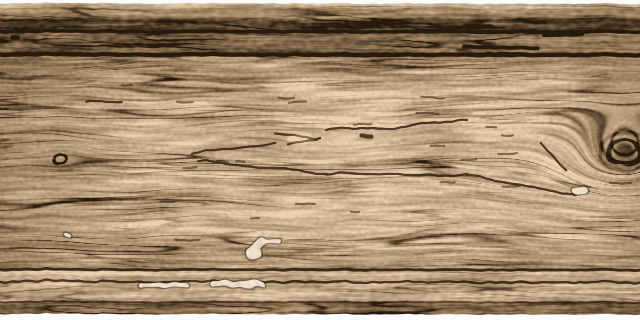
Write a Shadertoy shader that draws this texture.

```glsl
// Weathered wooden panel with knots, split grain and moulded rails above and below.

vec2 hash2(vec2 cell) {
    cell = vec2(dot(cell, vec2(127.1, 311.7)), dot(cell, vec2(269.5, 183.3)));
    return fract(sin(cell) * 43758.5) * 2. - 1.;
}

float noise(vec2 p) {
    vec2 i = floor(p), f = fract(p), u = f * f * (3. - 2. * f), e = vec2(1, 0);
    float low = mix(dot(hash2(i), f), dot(hash2(i + e), f - e), u.x);
    float high = mix(dot(hash2(i + e.yx), f - e.yx), dot(hash2(i + 1.), f - 1.), u.x);
    return mix(low, high, u.y);
}

float grain(vec2 p) {
    float sum = 0., amp = .6;
    for (int i = 0; i < 3; i++) {
        sum += amp * noise(p);
        p = p * vec2(1.8, 2.1) + 17.3;
        amp *= .8;
    }
    return sum;
}

// Thin splits follow the zero crossings of stretched noise
float splits(vec2 p, float width) {
    float line = 1. - smoothstep(0., width, abs(noise(p)));
    return line * smoothstep(-.12, .25, noise(p * vec2(.6, .35) + 41.));
}

// Segment from s.xy to s.zw
float capsule(vec2 p, vec4 s) {
    vec2 a = p - s.xy, d = s.zw - s.xy;
    return length(a - d * clamp(dot(a, d) / dot(d, d), 0., 1.));
}

float rise(float edge, float x) {
    float soft = .7 / iResolution.y;
    return smoothstep(edge - soft, edge + soft, x);
}

float seam(float y, float at, float width) {
    return 1. - smoothstep(width * .5, width + .5 / iResolution.y, abs(y - at));
}

float crack(vec2 p, vec4 s, float width) {
    return seam(capsule(p, s), 0., width);
}

// Push the grain lines apart around a knot
float part(vec2 d, vec2 size, float strength) {
    vec2 q = d / size;
    return -d.y * strength * exp(-dot(q, q));
}

float panelTone(vec2 p) {
    vec2 knot = p - vec2(1.953, .526), heart = p - vec2(.94, .565), eye = p - vec2(.188, .503);
    float r = length(knot * vec2(.8, 1));
    float v = p.y + .022 * noise(p * vec2(2.5, 6)) + .005 * noise(p * vec2(9, 18));
    v += part(knot, vec2(.36, .17), .7) + .13 * exp(-r * r / .014);
    v += part(heart, vec2(.26, .055), .65) + part(eye, vec2(.08, .03), .7);

    // Fibres, broad stains and light falloff
    float tone = .84 + .62 * grain(vec2(p.x * 2.6, v * 32.));
    tone += .28 * noise(vec2(p.x * 9., v * 105.)) + .18 * noise(p * vec2(70, 95));
    tone += .22 * noise(p * vec2(3, 5) + 8.);
    tone -= .2 * (1. - smoothstep(0., .5, p.x)) + .12 * smoothstep(1.75, 2., p.x);
    tone -= .16 * smoothstep(.68, .83, p.y) + .1 * (1. - smoothstep(.15, .3, p.y));
    vec2 glow = (p - vec2(1.3, .48)) * vec2(1.3, 3.5);
    tone += .13 * exp(-dot(glow, glow));
    tone -= .55 * splits(vec2(p.x * 2.2, v * 38.), .09);
    tone -= .35 * splits(vec2(p.x * 3.7 + 9., v * 67.), .12);

    // Long cracks bending past the heart
    vec2 w = p + vec2(0, .012 * noise(p * vec2(11, 3)) + .005 * noise(p * vec2(35, 8)));
    vec4 longCracks[10] = vec4[](
        vec4(.6, .52, .86, .55), vec4(.86, .58, .99, .567),
        vec4(.9, .545, 1, .57), vec4(1.02, .595, 1.22, .6),
        vec4(1.22, .6, 1.46, .625), vec4(.62, .495, 1.02, .458),
        vec4(1.02, .458, 1.46, .45), vec4(1.46, .45, 1.8, .39),
        vec4(1.69, .55, 1.77, .47), vec4(.27, .682, .38, .682));
    float dark = crack(w, vec4(1.13, .575, 1.16, .572), .008);
    for (int i = 0; i < 10; i++) dark += crack(w, longCracks[i], .0038);

    // Scattered short checks
    for (float i = 0.; i < 24.; i++) {
        vec2 at = vec2(1, .47) + hash2(vec2(i, 3.7)) * vec2(1, .29);
        vec2 reach = vec2(.012 + .03 * abs(hash2(vec2(i, 9.1)).x), 0);
        dark += .7 * crack(w, vec4(at - reach, at + reach), .0035);
    }
    tone = mix(tone, .06, min(dark, 1.) * .88);

    // Knot cores and their rims
    float ring = r + .012 * noise(p * 25.);
    tone -= .65 * seam(ring, .039, .007) + .45 * (1. - smoothstep(.015, .035, ring));
    tone -= .25 * seam(ring, .062, .006);
    tone -= .7 * seam(length(eye * vec2(.8, 1.2)) + .006 * noise(p * 50.), .016, .005);
    return tone + .3 * (1. - smoothstep(.008, .022, length(heart * vec2(.4, 1))));
}

void mainImage(out vec4 fragColor, in vec2 fragCoord) {
    vec2 p = fragCoord / iResolution.y;
    float wobble = .004 * (noise(vec2(p.x * 9., 2.3)) + noise(vec2(p.x * 31., 5.3)));
    float y = p.y + wobble;

    // Rails: bottom steps, then top steps
    float fibre = .65 * grain(vec2(p.x * 3., y * 45.)) + .25 * noise(p * vec2(45, 80))
        - .4 * splits(vec2(p.x * 4., y * 48.), .11);
    float lower = mix(.42, .83, rise(.058, y)) + .15 * seam(y, .147, .007);
    float upper = mix(.36 + .16 * smoothstep(1., 1.9, p.x), .2, rise(.902, y));
    upper = mix(upper, .6, smoothstep(.935, .948, y)) + .25 * rise(.974, y);
    float tone = mix(lower + fibre, panelTone(p), rise(.157, y));
    tone = mix(tone, upper + fibre, rise(.83, y));

    // Shadowed joints and worm holes
    float joint = seam(y, .829, .008) + seam(y, .901, .006) + .85 * seam(y, .157, .005);
    joint += .8 * seam(y + wobble, .119, .004) + .5 * seam(y, .056, .003);
    joint += crack(p, vec4(.04, .883, .055, .883), .009);
    joint += crack(vec2(p.x, y), vec4(1.45, .855, 1.68, .85), .007);
    joint += crack(p + wobble, vec4(1.7, .89, 1.82, .893), .006);
    tone = clamp(mix(tone, -.03, min(joint, 1.)), 0., 1.12);

    vec3 umber = vec3(.15, .1, .05), oak = vec3(.57, .46, .33), straw = vec3(.85, .75, .62);
    vec3 color = tone < .5 ? mix(umber, oak, tone * 2.) : mix(oak, straw, tone * 2. - 1.);

    // Flaked paint
    vec2 w = p + .012 * vec2(noise(p * 28.), noise(p * 28. + 50.));
    vec4 flakes[7] = vec4[](
        vec4(.785, .207, .795, .215), vec4(.79, .22, .82, .245),
        vec4(.82, .247, .872, .245), vec4(1.8, .405, 1.825, .405),
        vec4(.207, .266, .219, .266), vec4(.67, .115, .82, .11),
        vec4(.44, .11, .58, .11));
    float radii[7] = float[](.021, .014, .007, .011, .006, .009, .007);
    float flake = 1.;
    for (int i = 0; i < 7; i++) flake = min(flake, capsule(w, flakes[i]) - radii[i]);
    color *= 1. - .45 * (1. - smoothstep(0., .008, flake));
    color = mix(vec3(.93, .87, .78) + .12 * noise(p * 45.), color, rise(0., flake));

    // Bare margins
    float wood = rise(.018, y) * (1. - rise(.989, y));
    fragColor = vec4(mix(vec3(.99), color, wood), 1);
}
```
